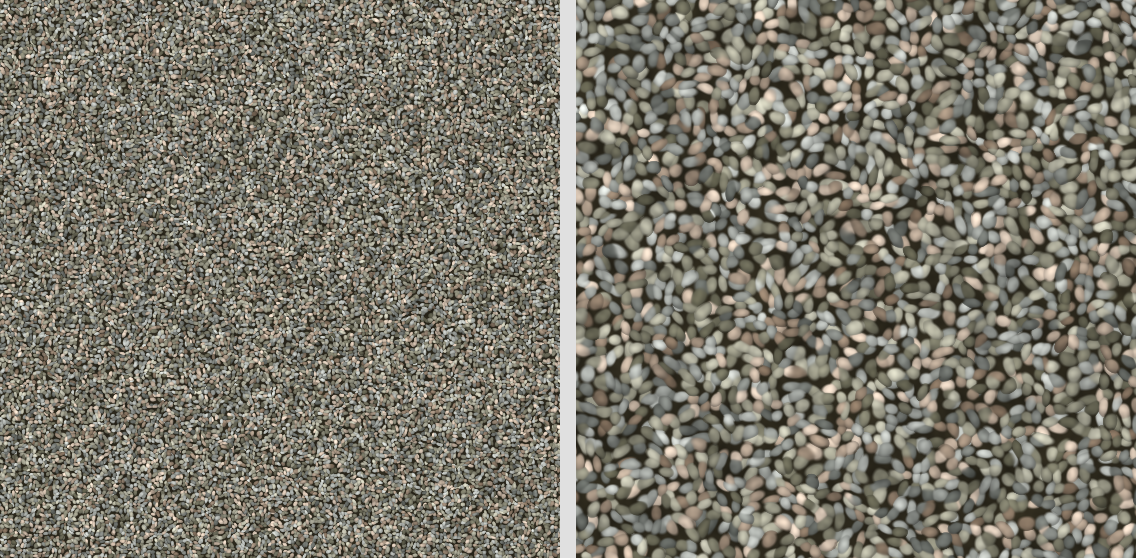
Left: the whole. Right: its middle third, enlarged.
Reproduce this texture procedurally as a Shadertoy shader.

```glsl
// Short-pile carpet of tiny speckled yarn tufts in grey, olive and blush.
// Jittered, randomly turned ellipses overlap by height above a dark backing;
// gradient noise adds faint clumps and broad diagonal wear to the pile.

vec2 hash2(vec2 p) {
    vec3 q = fract(p.xyx * vec3(0.1031, 0.1030, 0.0973));
    q += dot(q, q.yzx + 33.33);
    return fract((q.xx + q.yz) * q.zy);
}

float gradientDot(vec2 cell, vec2 corner, vec2 f) {
    float angle = 6.2832 * hash2(cell + corner + 57.0).x;
    return dot(vec2(cos(angle), sin(angle)), f - corner);
}

float gradientNoise(vec2 p) {
    vec2 cell = floor(p), f = fract(p);
    vec2 u = f * f * f * (f * (f * 6.0 - 15.0) + 10.0);
    float low = mix(gradientDot(cell, vec2(0, 0), f), gradientDot(cell, vec2(1, 0), f), u.x);
    float high = mix(gradientDot(cell, vec2(0, 1), f), gradientDot(cell, vec2(1, 1), f), u.x);
    return mix(low, high, u.y);
}

// Yarn colour: a random grey level tinted blush, cool grey or olive
vec3 yarnColor(vec2 rnd) {
    float tone = mix(0.37, 0.78, rnd.x);
    if (rnd.y < 0.25) return tone + vec3(0.11, 0.04, -0.03);
    if (rnd.y < 0.60) return tone + vec3(0.005, 0.02, 0.0);
    return tone + vec3(0.0, -0.005, -0.075);
}

// Blend the overlapping tufts, the tallest one dominating
vec3 tuftPile(vec2 p) {
    vec2 home = floor(p);
    vec3 sum = vec3(0.0);
    float total = 1e-5, open = 1.0;
    for (int y = -1; y <= 1; y++)
    for (int x = -1; x <= 1; x++) {
        vec2 cell = home + vec2(x, y);
        vec2 shape = hash2(cell + 311.0);
        vec2 offset = p - cell - 0.5 - 0.8 * (hash2(cell + 17.0) - 0.5);

        float angle = 3.1416 * shape.x;
        float c = cos(angle), s = sin(angle);
        vec2 local = mat2(c, -s, s, c) * offset / vec2(0.74, 0.52);
        float d = length(local);

        float cover = 1.0 - smoothstep(0.68, 1.18, d);
        float weight = cover * exp(9.0 * (shape.y - 0.5 * d * d));
        float shade = 1.04 - 0.28 * d * d + 0.14 * dot(offset, vec2(-0.5, 0.85));
        sum += weight * shade * yarnColor(hash2(cell + 733.0));
        total += weight;
        open *= 1.0 - cover;
    }
    vec3 backing = vec3(0.165, 0.15, 0.105);
    return mix(backing, sum / total, 1.0 - open);
}

void mainImage(out vec4 fragColor, in vec2 fragCoord) {
    vec2 uv = fragCoord / iResolution.y;

    // Slightly bent rows keep the tuft grid from showing
    vec2 bend = vec2(gradientNoise(uv * 38.0), gradientNoise(uv * 38.0 + 91.0));
    vec3 color = tuftPile(uv * 150.0 + 0.9 * bend);

    // Small clumps, diagonal wear and fine fibre grain
    vec2 diagonal = vec2(uv.x + uv.y, uv.y - uv.x);
    float pile = 0.26 * gradientNoise(uv * 46.0 + 7.0)
               + 0.10 * gradientNoise(diagonal * vec2(7.0, 19.0))
               + 0.16 * gradientNoise(uv * 210.0 + 29.0);
    color *= 1.0 + pile;

    fragColor = vec4(clamp(color, 0.0, 1.0), 1.0);
}
```
